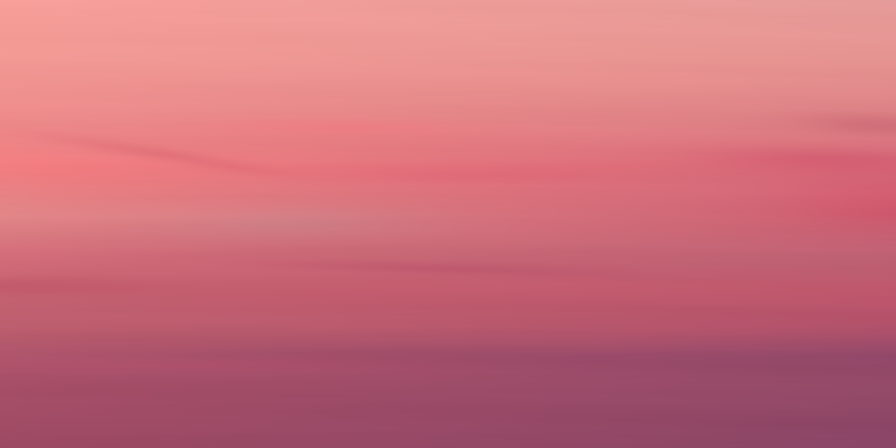
Reproduce this texture procedurally as a Shadertoy shader.

```glsl
const int STOPS = 11;
const float HEIGHTS[STOPS] = float[](
    0.0, 0.13, 0.27, 0.37, 0.48, 0.58, 0.65, 0.73, 0.79, 0.85, 1.0);
const vec3 LEFT_SKY[STOPS] = vec3[](
    vec3(0.97, 0.62, 0.60), vec3(0.95, 0.60, 0.58), vec3(0.93, 0.54, 0.54),
    vec3(0.94, 0.50, 0.51), vec3(0.88, 0.52, 0.53), vec3(0.82, 0.42, 0.47),
    vec3(0.77, 0.38, 0.44), vec3(0.74, 0.37, 0.43), vec3(0.68, 0.33, 0.42),
    vec3(0.66, 0.31, 0.41), vec3(0.62, 0.29, 0.39));
const vec3 RIGHT_SKY[STOPS] = vec3[](
    vec3(0.90, 0.61, 0.60), vec3(0.90, 0.58, 0.57), vec3(0.86, 0.50, 0.52),
    vec3(0.84, 0.41, 0.47), vec3(0.80, 0.38, 0.45), vec3(0.74, 0.38, 0.45),
    vec3(0.75, 0.34, 0.42), vec3(0.70, 0.32, 0.42), vec3(0.57, 0.28, 0.41),
    vec3(0.58, 0.29, 0.41), vec3(0.54, 0.27, 0.40));

// Each streak: centre x, depth from top, half width, half height.
const int STREAKS = 11;
const vec4 STREAK_SHAPE[STREAKS] = vec4[](
    vec4(0.18, 0.345, 0.12, 0.014), vec4(0.38, 0.285, 0.12, 0.018),
    vec4(0.98, 0.275, 0.09, 0.022), vec4(0.91, 0.355, 0.12, 0.030),
    vec4(1.00, 0.460, 0.12, 0.050), vec4(0.50, 0.390, 0.18, 0.022),
    vec4(0.33, 0.500, 0.14, 0.035), vec4(0.48, 0.600, 0.19, 0.012),
    vec4(0.03, 0.640, 0.13, 0.014), vec4(0.22, 0.815, 0.24, 0.016),
    vec4(0.06, 0.385, 0.14, 0.045));
const float STREAK_SLOPE[STREAKS] = float[](
    0.30, 0.03, 0.08, 0.06, 0.05, 0.03, 0.0, 0.05, 0.02, 0.01, 0.12);
const vec3 STREAK_TINT[STREAKS] = vec3[](
    vec3(-0.035, -0.045, -0.03), vec3(0.02, -0.025, -0.015),
    vec3(-0.04, -0.06, -0.04), vec3(-0.015, -0.045, -0.025),
    vec3(0.01, -0.035, -0.02), vec3(-0.005, -0.035, -0.02),
    vec3(-0.03, 0.025, 0.02), vec3(-0.025, -0.035, -0.02),
    vec3(-0.01, -0.025, -0.015), vec3(0.025, 0.0, 0.005),
    vec3(0.015, -0.01, -0.01));

const float WARP_AMOUNT = 0.007;
const float GRAIN_AMOUNT = 0.006;

// Wide, thin ripples from layered sines, roughly in -1..1.
float ripples(vec2 p) {
    float sum = 0.0, weight = 0.5;
    for (int i = 0; i < 4; i++) {
        float phase = 1.7 * float(i);
        sum += weight * sin(p.y + 1.3 * sin(p.x + phase) + phase);
        p = vec2(p.x * 1.6 + 0.4, p.y * 1.9 + p.x * 0.5);
        weight *= 0.6;
    }
    return sum;
}

// Vertical colour ramp blended from the left edge to the right edge.
vec3 skyGradient(float across, float depth) {
    vec3 left = LEFT_SKY[0], right = RIGHT_SKY[0];
    for (int i = 1; i < STOPS; i++) {
        float k = clamp((depth - HEIGHTS[i - 1]) / (HEIGHTS[i] - HEIGHTS[i - 1]), 0.0, 1.0);
        left = mix(left, LEFT_SKY[i], k);
        right = mix(right, RIGHT_SKY[i], k);
    }
    return mix(left, right, across);
}

// Sum of tilted, feathered cloud bands.
vec3 cloudStreaks(vec2 p) {
    vec3 tint = vec3(0.0);
    for (int i = 0; i < STREAKS; i++) {
        vec4 shape = STREAK_SHAPE[i];
        vec2 d = p - shape.xy;
        d.y -= STREAK_SLOPE[i] * d.x;
        d /= shape.zw;
        tint += STREAK_TINT[i] * exp(-dot(d, d));
    }
    return tint;
}

void mainImage(out vec4 fragColor, in vec2 fragCoord) {
    vec2 uv = fragCoord / iResolution.xy;
    vec2 p = vec2(uv.x, 1.0 - uv.y);

    // Bend the bands gently before colouring them.
    float warp = WARP_AMOUNT * ripples(vec2(p.x * 4.0, p.y * 22.0));
    vec3 color = skyGradient(p.x, p.y + warp);
    color += cloudStreaks(p + vec2(0.0, 0.5 * warp));

    // Fine horizontal wisps.
    color += GRAIN_AMOUNT * ripples(vec2(p.x * 3.0 + 2.0, p.y * 55.0 - p.x * 2.0));
    fragColor = vec4(clamp(color, 0.0, 1.0), 1.0);
}
```
